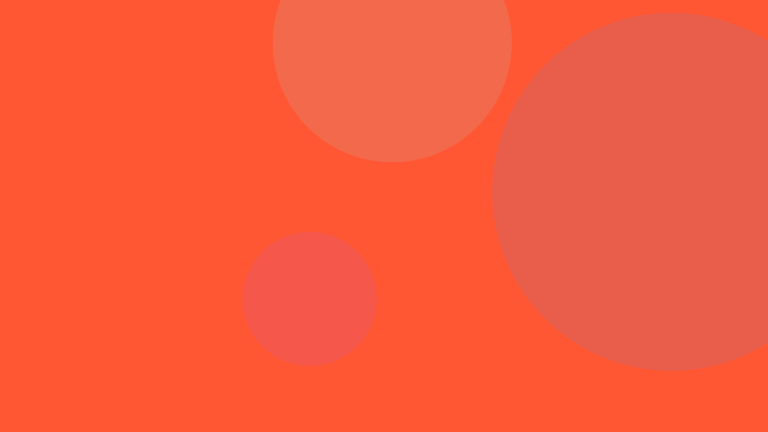
Give the GLSL for this background, as a WebGL 1 fragment shader.

```glsl
precision highp float;

uniform vec2 u_resolution;

// Coverage of a disc, softened over about one pixel
float disc(vec2 p, vec2 center, float radius) {
  float pixel = 1.0 / u_resolution.y;
  return 1.0 - smoothstep(-0.5 * pixel, 0.5 * pixel, length(p - center) - radius);
}

void main() {
  // Canvas height is one unit
  vec2 p = gl_FragCoord.xy / u_resolution.y;

  // Flat orange ground
  vec3 color = vec3(1.0, 0.341, 0.2);

  // Muted discs: top, right and lower left
  color = mix(color, vec3(0.953, 0.412, 0.294), disc(p, vec2(0.908, 0.901), 0.2766));
  color = mix(color, vec3(0.91, 0.369, 0.294), disc(p, vec2(1.554, 0.556), 0.4144));
  color = mix(color, vec3(0.96, 0.341, 0.294), disc(p, vec2(0.717, 0.308), 0.155));

  gl_FragColor = vec4(color, 1.0);
}
```
